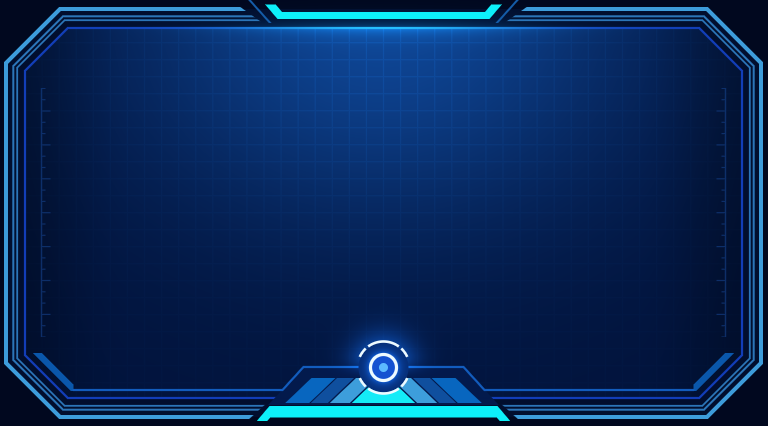
Give the GLSL for this background, as a WebGL 1 fragment shader.

```glsl
precision highp float;
// Futuristic blue control-panel frame with a faint grid, cyan tabs and a glowing round emblem.
uniform vec2 u_resolution;

// Layout units: the canvas is 768 wide and 426 high, y pointing down.
float pixelSize() { return 768.0 / u_resolution.x; }

float fill(float d) { return clamp(0.5 - d / pixelSize(), 0.0, 1.0); }

float stroke(float d, float halfWidth) { return fill(abs(d) - halfWidth); }

float segment(vec2 p, vec2 a, vec2 b) {
  vec2 pa = p - a, ba = b - a;
  return length(pa - ba * clamp(dot(pa, ba) / dot(ba, ba), 0.0, 1.0));
}

// Rectangle with cut corners; inner frame lines are offsets of it.
float chamferBox(vec2 p, vec2 halfSize, float cut) {
  vec2 q = abs(p) - halfSize;
  return max(max(q.x, q.y), (q.x + q.y + cut) * 0.7071);
}

// Bar with raised slanted ends; h runs from its flat side to its tips.
float tab(float x, float h, float halfWidth, float thick, float tall) {
  float slant = (x - halfWidth - 0.85 * h) * 0.76;
  float body = max(slant, max(-h, h - tall));
  return max(body, min(h - thick, -slant - 8.0));
}

// Distance to evenly spaced lines.
float repeatLine(float x, float spacing) {
  return abs(mod(x + 0.5 * spacing, spacing) - 0.5 * spacing);
}

vec3 background(vec2 p, float frame) {
  vec2 g = vec2(p.x / 260.0, (p.y - 20.0) / 205.0);
  float light = exp(-dot(g, g));
  vec3 col = mix(vec3(0.005, 0.075, 0.235), vec3(0.055, 0.27, 0.58), light);
  float grid = max(stroke(repeatLine(p.x, 17.07), 0.6), stroke(repeatLine(p.y - 8.7, 17.0), 0.6));
  col += grid * vec3(0.01, 0.06, 0.1) * (0.12 + 0.6 * light);
  col *= 1.0 - 0.3 * smoothstep(250.0, 384.0, p.x);
  col = mix(col, vec3(0.005, 0.055, 0.18), fill(-19.0 - frame));
  return mix(col, vec3(0.002, 0.03, 0.12), fill(-frame));
}

vec3 drawFrame(vec3 col, vec2 p, float frame) {
  // Inner line, lit at the top middle
  float spot = exp(-p.x * p.x / 22000.0) * step(p.y, 213.0);
  col += vec3(0.02, 0.22, 0.32) * spot * exp(-abs(p.y - 28.0) / 7.0);
  vec3 innerBlue = mix(vec3(0.07, 0.24, 0.72), vec3(0.15, 0.75, 1.0), spot);
  col = mix(col, innerBlue, stroke(frame + 19.0, 1.1));

  // Outer rails, opened for the two tabs
  float opening = fill((max(153.0 - 1.4 * p.y, 120.0 + 1.1 * (p.y - 406.0)) - p.x) * 0.6);
  float thin = max(stroke(frame + 7.3, 1.0), stroke(frame + 11.2, 0.9));
  col = mix(col, vec3(0.17, 0.46, 0.72), thin * opening);
  col = mix(col, vec3(0.24, 0.61, 0.86), stroke(frame, 2.0) * opening);

  // Side rulers
  float span = fill(abs(p.y - 212.5) - 124.5);
  float tickLength = mix(4.0, 9.0, stroke(repeatLine(p.y - 111.0, 33.9), 2.0));
  float tick = stroke(repeatLine(p.y - 111.0, 11.3), 0.6) * fill(abs(p.x - 342.0 + 0.5 * tickLength) - 0.5 * tickLength);
  col = mix(col, vec3(0.07, 0.23, 0.5), 0.7 * span * max(tick, stroke(p.x - 342.0, 0.7)));

  // Lower corner braces
  float brace = max(abs(frame + 29.2) - 3.2, max(353.0 - p.y, 310.0 - p.x));
  return mix(col, vec3(0.04, 0.34, 0.67), fill(max(brace, p.y - 391.0)));
}

vec3 drawConsole(vec3 col, vec2 p) {
  // Stepped rail and its dark panel
  float panel = max(max(367.0 - p.y, p.y - 405.0), (p.x - 80.0 - 0.93 * (p.y - 367.0)) * 0.73);
  col = mix(col, vec3(0.01, 0.1, 0.3), fill(panel));
  float rail = segment(p, vec2(0.0, 367.0), vec2(80.0, 367.0));
  rail = min(rail, segment(p, vec2(80.0, 367.0), vec2(101.0, 390.0)));
  rail = min(rail, segment(p, vec2(101.0, 390.0), vec2(310.0, 390.0)));
  col = mix(col, vec3(0.07, 0.36, 0.74), stroke(rail, 1.1));

  // Slanted slats fanning out from the middle
  float u = p.x - 1.05 * (p.y - 378.0);
  float rows = fill(abs(p.y - 390.5) - 12.5);
  col = mix(col, vec3(0.03, 0.4, 0.75), rows * fill((abs(u - 60.0) - 12.0) * 0.69));
  col = mix(col, vec3(0.06, 0.31, 0.62), rows * fill((abs(u - 38.0) - 8.5) * 0.69));
  col = mix(col, vec3(0.24, 0.62, 0.86), rows * fill((abs(u - 17.5) - 10.0) * 0.69));
  col = mix(col, vec3(0.08, 0.92, 0.97), rows * fill((u - 5.5) * 0.69));

  // Cyan tabs and the slanted line beside the upper one
  vec3 cyan = vec3(0.05, 0.94, 0.98);
  col = mix(col, vec3(0.08, 0.36, 0.66), stroke((p.x - 134.0 + 0.9 * p.y) * 0.74, 1.0) * fill(p.y - 23.0));
  col = mix(col, cyan, fill(tab(p.x, 19.0 - p.y, 106.0, 7.0, 14.5)));
  return mix(col, cyan, fill(tab(p.x, p.y - 406.0, 114.0, 11.5, 15.0)));
}

vec3 drawEmblem(vec3 col, vec2 p) {
  float r = length(p);
  col += vec3(0.06, 0.34, 0.7) * exp(-r * r / 900.0) * smoothstep(14.0, -14.0, p.y);
  col = mix(col, vec3(0.02, 0.17, 0.45), fill(r - 25.0));
  col += vec3(0.05, 0.25, 0.5) * exp(-abs(r - 13.0) / 4.0) * fill(r - 25.0);
  col = mix(col, vec3(0.08, 0.32, 0.82), fill(r - 12.0));
  col = mix(col, vec3(0.36, 0.73, 1.0), fill(r - 4.5));
  // Broken outer ring around the full inner one
  float angle = atan(abs(p.y), abs(p.x));
  float arcs = fill((0.42 - angle) * r) * fill((0.06 - abs(angle - 0.88)) * r);
  float rings = max(stroke(r - 13.0, 1.6), stroke(r - 26.0, 1.3) * arcs);
  return mix(col, vec3(0.93, 0.98, 1.0), rings);
}

void main() {
  vec2 uv = gl_FragCoord.xy / u_resolution;
  vec2 p = vec2(abs(uv.x * 768.0 - 383.5), 426.0 * (1.0 - uv.y));
  float frame = chamferBox(p - vec2(0.0, 213.0), vec2(377.5, 204.0), 54.0);
  vec3 col = background(p, frame);
  col = drawFrame(col, p, frame);
  col = drawConsole(col, p);
  col = drawEmblem(col, p - vec2(0.0, 367.5));
  gl_FragColor = vec4(col, 1.0);
}
```
